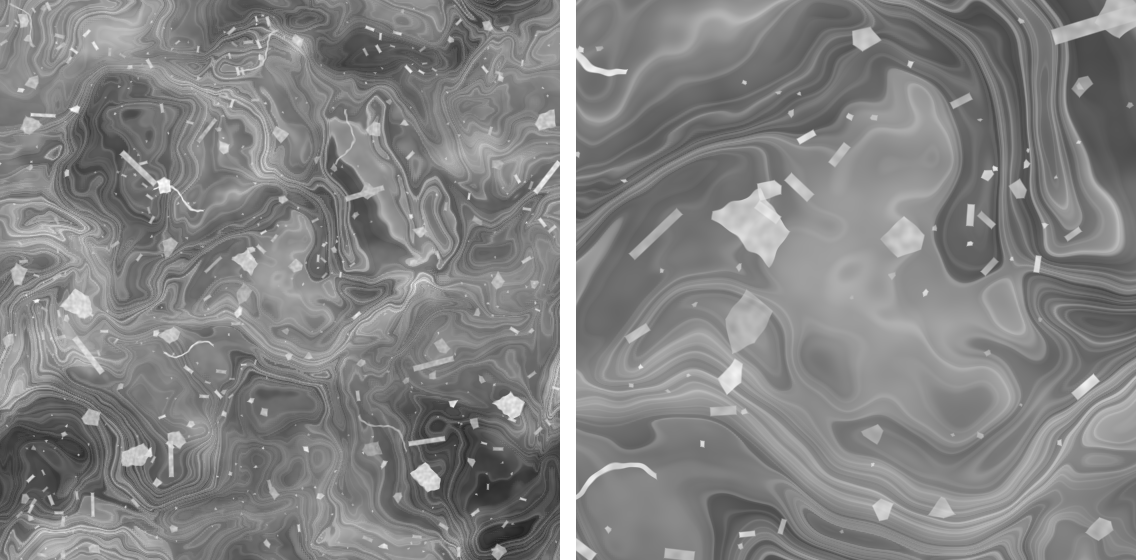
Left: the whole. Right: its middle third, enlarged.
Write a WebGL 2 fragment shader that draws this texture.

```glsl
#version 300 es
precision highp float;
// Grey marbled sediment with folded contour bands and scattered pale chips, flakes and fibres; tiles seamlessly.

uniform vec2 u_resolution;
out vec4 fragColor;

const float TAU = 6.2831853;
const vec2 FOLD_PERIOD = vec2(3.0, 4.0);  // folds across the tile
const float FOLD_WARP = 0.19;             // strength of the large swirls
const float CURL_WARP = 0.07;             // strength of the small swirls
const float RIPPLE = 0.006;               // raggedness of band edges
const float WIDE_BANDS = 15.0;            // bands per unit of height
const float FINE_BANDS = 41.0;
const float BASE_TONE = 0.505;
const float BROAD_CONTRAST = 0.30;
const float BAND_CONTRAST = 0.17;
const float FINE_CONTRAST = 0.13;
const float CORE_DARKNESS = 0.17;
const float HAZE = 0.16;

const int STRIP = 0;
const int FLAKE = 1;
const int FIBRE = 2;

float hash(vec2 p) {
    return fract(sin(dot(p, vec2(127.1, 311.7))) * 43758.5453);
}

float gradientDot(vec2 cell, vec2 offset, vec2 period, float seed) {
    float angle = TAU * hash(mod(cell, period) + seed * 17.3);
    return dot(vec2(cos(angle), sin(angle)), offset);
}

// Gradient noise that wraps over the unit tile
float noise(vec2 p, vec2 period, float seed) {
    p *= period;
    vec2 c = floor(p), f = p - c, e = vec2(1.0, 0.0);
    vec2 u = f * f * f * (f * (f * 6.0 - 15.0) + 10.0);
    float low = mix(gradientDot(c, f, period, seed), gradientDot(c + e, f - e, period, seed), u.x);
    float high = mix(gradientDot(c + e.yx, f - e.yx, period, seed), gradientDot(c + 1.0, f - 1.0, period, seed), u.x);
    return mix(low, high, u.y);
}

float fbm(vec2 p, vec2 period, int octaves, float seed) {
    float sum = 0.0, gain = 1.0;
    for (int i = 0; i < octaves; i++) {
        sum += gain * noise(p, period, seed + float(i));
        period *= 2.0;
        gain *= 0.45;
    }
    return sum;
}

// Random tone per height step, with a shaded slope and a thin pale rim
float terrace(float t, float seed) {
    float k = floor(t), f = t - k;
    float edge = clamp(fwidth(t) * 1.5, 0.12, 1.0);
    float step01 = smoothstep(0.0, edge, f);
    float tone = mix(hash(vec2(k - 1.0, seed)), hash(vec2(k, seed)), step01) - 0.5;
    float rim = step01 * (1.0 - smoothstep(edge, edge + 0.25, f)) * step(0.4, hash(vec2(k, seed + 5.0)));
    return tone + 0.45 * rim - 0.25 * f * step01 * (1.0 - smoothstep(0.85, 1.0, f));
}

float polygon(vec2 d, float radius, vec2 id) {
    float dist = -1.0;
    for (int k = 0; k < 5; k++) {
        float a = TAU * (float(k) + 0.7 * hash(id + float(k) * 3.1)) / 5.0;
        dist = max(dist, dot(d, vec2(cos(a), sin(a))) - radius * (0.55 + 0.6 * hash(id + float(k) * 7.7)));
    }
    return dist;
}

// Paints one kind of debris, one candidate piece per cell of a wrapping grid
float scatter(float tone, vec2 p, float cells, vec2 size, float share, float clump, int kind, float seed) {
    float pixel = 1.0 / min(u_resolution.x, u_resolution.y);
    for (int j = -1; j <= 1; j++)
    for (int i = -1; i <= 1; i++) {
        vec2 cell = floor(p * cells) + vec2(i, j);
        vec2 id = mod(cell, cells) + seed * 31.7;
        vec2 centre = (cell + 0.1 + 0.8 * vec2(hash(id + 1.3), hash(id + 2.9))) / cells;
        float chance = share;
        if (clump > 0.0) chance += clump * smoothstep(0.12, 0.4, noise(centre, vec2(6.0), seed));
        if (hash(id) > chance) continue;
        float a = TAU * hash(id + 4.1), c = cos(a), s = sin(a);
        vec2 d = mat2(c, -s, s, c) * (p - centre);
        vec2 extent = size * (0.6 + 0.7 * hash(id + 5.7));
        float ragged = noise(p, vec2(90.0), seed);
        float dist;
        if (kind == FLAKE) {
            dist = polygon(d, extent.x, id) + 0.14 * extent.x * ragged;
        } else {
            if (kind == FIBRE) d.y += 0.25 * extent.x * sin(d.x / extent.x * 3.0 + a) + 0.003 * ragged;
            vec2 b = abs(d) - extent;
            dist = max(b.x, b.y);
        }
        float cover = 1.0 - smoothstep(-pixel, pixel, dist);
        float grain = 0.13 * ragged + 0.10 * noise(p, vec2(170.0), seed + 2.0);
        float paint = 0.74 + 0.20 * hash(id + 8.3) + grain;
        tone = mix(tone, paint, cover * (0.6 + 0.4 * hash(id + 9.1)));
    }
    return tone;
}

void main() {
    vec2 p = gl_FragCoord.xy / u_resolution;

    // Folded height field
    vec2 q = p + FOLD_WARP * vec2(fbm(p, vec2(3.0), 3, 1.0), fbm(p, vec2(3.0), 3, 11.0));
    q += CURL_WARP * vec2(fbm(q, vec2(6.0), 3, 21.0), fbm(q, vec2(6.0), 3, 31.0));
    q += RIPPLE * vec2(noise(p, vec2(36.0), 41.0), noise(p, vec2(36.0), 42.0));
    float height = fbm(q, FOLD_PERIOD, 3, 51.0);

    // Broad shading, bands, dark cores and pale haze
    float clarity = 0.45 + 0.55 * smoothstep(-0.25, 0.2, noise(q, vec2(4.0), 61.0));
    float tone = BASE_TONE + BROAD_CONTRAST * fbm(q, vec2(2.0, 3.0), 3, 71.0);
    tone += clarity * BAND_CONTRAST * terrace(height * WIDE_BANDS, 3.0);
    tone += clarity * FINE_CONTRAST * terrace(height * FINE_BANDS + noise(p, vec2(9.0), 75.0), 8.0);
    tone -= CORE_DARKNESS * smoothstep(0.18, 0.5, -height);
    tone += HAZE * smoothstep(0.1, 0.55, fbm(p + 0.3 * (q - p), vec2(5.0), 4, 81.0));
    tone += 0.05 * fbm(p, vec2(24.0), 3, 91.0);

    // Debris, from dust to large flakes
    tone = scatter(tone, p, 56.0, vec2(0.0018), 0.10, 0.15, FLAKE, 1.0);
    tone = scatter(tone, p, 24.0, vec2(0.0065), 0.09, 0.10, FLAKE, 2.0);
    tone = scatter(tone, p, 42.0, vec2(0.0072, 0.0024), 0.03, 0.42, STRIP, 3.0);
    tone = scatter(tone, p, 5.0, vec2(0.050, 0.0018), 0.20, 0.0, FIBRE, 4.0);
    tone = scatter(tone, p, 7.0, vec2(0.032, 0.0042), 0.24, 0.0, STRIP, 5.0);
    tone = scatter(tone, p, 11.0, vec2(0.014), 0.20, 0.0, FLAKE, 6.0);
    tone = scatter(tone, p, 6.0, vec2(0.027), 0.26, 0.0, FLAKE, 7.0);

    fragColor = vec4(vec3(clamp(tone, 0.0, 1.0)), 1.0);
}
```
